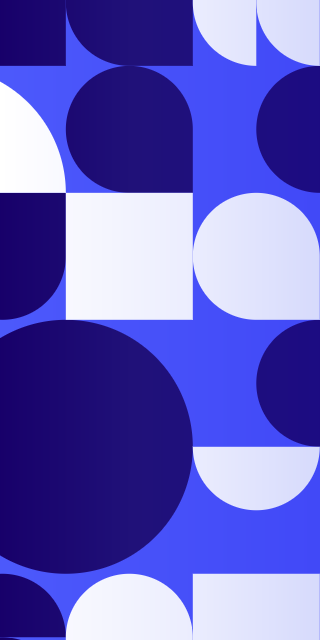
This background is drawn by a Shadertoy shader. Its source:

```glsl
// Geometric mosaic: dark and pale discs, domes and leaf tiles on a blue ground.
// Every shape is a distance function on a grid whose unit is half a tile;
// each of the three inks carries a soft horizontal gradient.

const float UNIT = 0.1984;                  // half a tile, in canvas widths
const vec2 GRID_ORIGIN = vec2(0.2057, 0.207); // grid zero, in canvas widths
const float CANVAS_ASPECT = 2.0;            // height over width

const vec3 BLUE_LEFT   = vec3(0.300, 0.350, 0.985);
const vec3 BLUE_RIGHT  = vec3(0.255, 0.285, 0.970);
const vec3 DARK_LEFT   = vec3(0.092, 0.000, 0.415);
const vec3 DARK_MIDDLE = vec3(0.125, 0.068, 0.475);
const vec3 DARK_RIGHT  = vec3(0.110, 0.045, 0.510);
const vec3 PALE_LEFT   = vec3(1.000, 1.000, 1.000);
const vec3 PALE_MIDDLE = vec3(0.925, 0.932, 0.995);
const vec3 PALE_RIGHT  = vec3(0.840, 0.855, 0.988);
const float DARK_STOP = 0.42;
const float PALE_STOP = 0.58;

// Corner radii, ordered: top right, bottom right, top left, bottom left
const vec4 SQUARE      = vec4(0.0);
const vec4 DOME        = vec4(1.0, 0.0, 1.0, 0.0);
const vec4 BOWL        = vec4(0.0, 1.0, 0.0, 1.0);
const vec4 LEAF        = vec4(0.0, 0.0, 0.0, 1.0);
const vec4 DROP        = vec4(1.0, 0.0, 1.0, 1.0);

float disc(vec2 p, vec2 center, float radius) {
    return length(p - center) - radius;
}

// Two-unit tile with a separate radius for each corner
float tile(vec2 p, vec2 center, vec4 corners) {
    p -= center;
    vec2 side = p.x > 0.0 ? corners.xy : corners.zw;
    float radius = p.y > 0.0 ? side.x : side.y;
    vec2 q = abs(p) - 1.0 + radius;
    return min(max(q.x, q.y), 0.0) + length(max(q, 0.0)) - radius;
}

float darkShapes(vec2 p) {
    float d = disc(p, vec2(0.0, 2.0), 2.0);
    d = min(d, tile(p, vec2(-1.0, 9.0), SQUARE));
    d = min(d, tile(p, vec2(1.0, 9.0), LEAF));
    d = min(d, tile(p, vec2(1.0, 7.0), DROP));
    d = min(d, tile(p, vec2(-1.0, 5.0), BOWL));
    // Pair of discs on the right edge, stacked domes in the lower left
    for (int i = 0; i < 2; i++) {
        float k = float(i);
        d = min(d, disc(p, vec2(4.0, 3.0 + 4.0 * k), 1.0));
        float base = -1.0 - k;
        d = min(d, max(disc(p, vec2(-1.0, base), 1.0), base - p.y));
    }
    return d;
}

float paleShapes(vec2 p) {
    float d = max(disc(p, vec2(-2.0, 6.0), 2.0), 6.0 - p.y);
    d = min(d, tile(p, vec2(1.0, 5.0), SQUARE));
    d = min(d, tile(p, vec2(3.0, 5.0), DROP));
    d = min(d, max(disc(p, vec2(3.0, 2.0), 1.0), p.y - 2.0));
    d = min(d, tile(p, vec2(1.0, -1.0), DOME));
    d = min(d, tile(p, vec2(3.0, -1.0), SQUARE));
    // Left halves of two leaves along the top
    for (int i = 0; i < 2; i++) {
        float cut = 3.0 + float(i);
        d = min(d, max(tile(p, vec2(cut, 9.0), LEAF), p.x - cut));
    }
    return d;
}

vec3 threeStops(vec3 a, vec3 b, vec3 c, float stop, float x) {
    return x < stop ? mix(a, b, x / stop) : mix(b, c, (x - stop) / (1.0 - stop));
}

float coverage(float d, float pixel) {
    return clamp(0.5 - d / pixel, 0.0, 1.0);
}

void mainImage(out vec4 fragColor, in vec2 fragCoord) {
    vec2 uv = fragCoord / iResolution.xy;
    vec2 p = (uv * vec2(1.0, CANVAS_ASPECT) - GRID_ORIGIN) / UNIT;
    float pixel = 1.0 / (UNIT * iResolution.x);

    // Horizontal gradients of the three inks
    vec3 blue = mix(BLUE_LEFT, BLUE_RIGHT, uv.x);
    vec3 dark = threeStops(DARK_LEFT, DARK_MIDDLE, DARK_RIGHT, DARK_STOP, uv.x);
    vec3 pale = threeStops(PALE_LEFT, PALE_MIDDLE, PALE_RIGHT, PALE_STOP, uv.x);

    // Layers
    vec3 color = mix(blue, dark, coverage(darkShapes(p), pixel));
    color = mix(color, pale, coverage(paleShapes(p), pixel));
    fragColor = vec4(color, 1.0);
}
```
